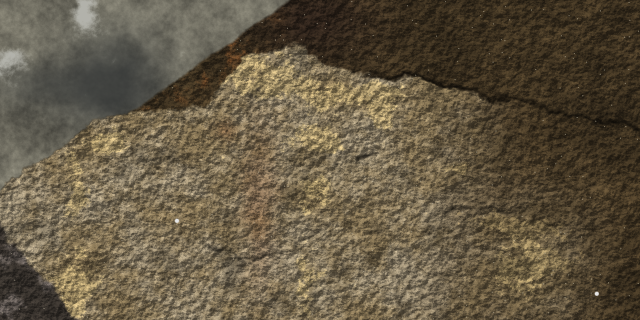
A Shadertoy shader for this texture:

```glsl
// Weathered ochre rock slab between pale grey stone and dark wet rock.
#define RELIEF 0.018
#define GRAIN 0.36
#define EDGE_WARP 0.035
#define SLAB_BROWN vec3(0.455, 0.395, 0.285)
#define SLAB_GREY vec3(0.53, 0.485, 0.40)
#define OCHRE vec3(0.66, 0.58, 0.40)
#define RUST vec3(0.40, 0.25, 0.13)
#define WET_DARK vec3(0.225, 0.182, 0.118)
#define STONE_GREY vec3(0.45, 0.44, 0.39)
#define STONE_PALE vec3(0.70, 0.70, 0.67)

float hash(vec2 p) {
    vec3 q = fract(vec3(p.xyx) * 0.1031);
    q += dot(q, q.yzx + 33.33);
    return fract((q.x + q.y) * q.z);
}

vec2 gradient(vec2 cell) {
    float angle = 6.2832 * hash(cell);
    return vec2(cos(angle), sin(angle));
}

float noise(vec2 p) {
    vec2 i = floor(p), f = fract(p), e = vec2(0, 1);
    vec2 u = f * f * f * (f * (f * 6.0 - 15.0) + 10.0);
    float low = mix(dot(gradient(i), f), dot(gradient(i + e.yx), f - e.yx), u.x);
    float high = mix(dot(gradient(i + e), f - e), dot(gradient(i + 1.0), f - 1.0), u.x);
    return 1.4 * mix(low, high, u.y);
}

float fbm(vec2 p) {
    float sum = 0.0, amp = 0.5;
    for (int i = 0; i < 4; i++) {
        sum += amp * noise(p);
        p = mat2(1.6, 1.2, -1.2, 1.6) * p + 7.3;
        amp *= 0.58;
    }
    return sum;
}

float blob(vec2 p, vec2 centre, vec2 radius) {
    vec2 d = (p - centre) / radius;
    return exp(-dot(d, d));
}

// Height of the slab's upper outline at x
float slabTop(float x) {
    const vec2 outline[13] = vec2[13](vec2(-0.1, 0.36), vec2(0.0, 0.41), vec2(0.13, 0.50),
        vec2(0.25, 0.58), vec2(0.29, 0.63), vec2(0.43, 0.65), vec2(0.63, 0.665), vec2(0.78, 0.83),
        vec2(0.94, 0.85), vec2(1.04, 0.78), vec2(1.30, 0.755), vec2(1.56, 0.69), vec2(2.1, 0.56));
    float y = outline[0].y;
    for (int i = 0; i < 12; i++) {
        vec2 a = outline[i], b = outline[i + 1];
        y += (b.y - a.y) * clamp((x - a.x) / (b.x - a.x), 0.0, 1.0);
    }
    return y;
}

// Sagging dark seam from a to b, tapered at both ends
float crack(vec2 p, vec2 a, vec2 b, float sag, float width) {
    float t = (p.x - a.x) / (b.x - a.x);
    float bow = 4.0 * t * (1.0 - t);
    float d = abs(p.y - mix(a.y, b.y, t) + sag * bow);
    return smoothstep(width, 0.0, d) * smoothstep(0.0, 0.5, bow);
}

float ochreField(vec2 p) {
    const vec4 stains[12] = vec4[12](vec4(0.82, 0.77, 0.16, 0.07), vec4(1.20, 0.65, 0.05, 0.10),
        vec4(1.00, 0.56, 0.11, 0.05), vec4(0.23, 0.41, 0.04, 0.12), vec4(0.34, 0.55, 0.09, 0.04),
        vec4(1.60, 0.30, 0.17, 0.03), vec4(1.67, 0.18, 0.14, 0.10), vec4(1.43, 0.48, 0.05, 0.03),
        vec4(0.98, 0.40, 0.05, 0.06), vec4(0.23, 0.10, 0.08, 0.12), vec4(0.96, 0.13, 0.04, 0.10),
        vec4(1.07, 0.70, 0.15, 0.05));
    float sum = 0.0;
    for (int i = 0; i < 12; i++) sum += blob(p, stains[i].xy, stains[i].zw);
    return sum;
}

float height(vec2 p) {
    return 0.55 * fbm(p * 9.0) + 0.42 * fbm(p * 34.0 + 4.0);
}

void mainImage(out vec4 fragColor, in vec2 fragCoord) {
    vec2 p = fragCoord / iResolution.y;
    float broad = fbm(p * 4.0 + 2.0), mid = fbm(p * 13.0 + 9.0), fine = fbm(p * 52.0);
    vec2 q = p + EDGE_WARP * vec2(fbm(p * 11.0), fbm(p * 11.0 + 31.0));

    // Region masks
    float top = slabTop(q.x) - q.y;
    float slab = smoothstep(-0.007, 0.007, top);
    float corner = smoothstep(0.012, -0.012, q.y + 1.08 * q.x - 0.28);
    float stoneLine = p.y - 0.66 - 0.71 * (p.x - 0.43) + 0.012 * mid;
    float stone = smoothstep(-0.006, 0.008, stoneLine);

    // Relief lit from the upper left
    float h = height(p), e = 0.004;
    vec2 slope = vec2(height(p + vec2(e, 0)) - h, height(p + vec2(0, e)) - h) / e;
    float light = clamp(1.0 + RELIEF * dot(slope, vec2(0.5, -0.85)), 0.65, 1.3);

    // Dark wet rock and the rusty seam beside the stone
    vec3 wet = WET_DARK * (1.0 + 0.35 * broad + 0.25 * mid);
    wet = mix(wet, vec3(0.14, 0.10, 0.085), 0.7 * blob(p, vec2(0.98, 0.94), vec2(0.20, 0.13)));
    float seam = smoothstep(0.10, 0.01, abs(stoneLine + 0.03)) * smoothstep(0.92, 0.75, p.x);
    wet = mix(wet, RUST, seam * smoothstep(-0.1, 0.6, mid + 0.3 * fine));

    // Slab: mottled brown, ochre crust, reddish streaks
    vec3 rock = mix(SLAB_BROWN, SLAB_GREY, smoothstep(-0.4, 0.45, broad + 0.4 * mid + 0.3 * fine));
    float red = blob(q, vec2(0.81, 0.36), vec2(0.05, 0.22)) + blob(q, vec2(0.70, 0.59), vec2(0.03));
    rock = mix(rock, vec3(0.43, 0.30, 0.20), 0.45 * min(red, 1.0));
    float crust = ochreField(q) + 0.9 * mid + 0.5 * fine;
    rock = mix(rock, OCHRE, 0.75 * smoothstep(0.45, 0.85, crust));
    rock *= 1.0 - 0.25 * smoothstep(0.1, 0.5, fbm(p * 9.0 + 51.0));
    float lit = blob(q, vec2(1.65, 0.16), vec2(0.18, 0.20));
    float shade = smoothstep(1.25, 1.70, p.x + 0.12 * broad) * (1.0 - 0.85 * lit);
    rock = mix(rock, wet * 1.05, shade);

    // Seams across the slab
    float seams = crack(q, vec2(0.68, 0.52), vec2(1.24, 0.53), 0.03, 0.010)
        + crack(q, vec2(0.62, 0.26), vec2(1.06, 0.34), 0.10, 0.011)
        + crack(q, vec2(1.34, 0.33), vec2(1.80, 0.27), -0.04, 0.010);
    rock *= 1.0 - 0.45 * min(seams, 1.0) * smoothstep(-0.4, 0.2, mid);
    vec3 col = mix(wet, rock, slab);
    float rim = smoothstep(0.014, 0.0, abs(top + 0.006)) * smoothstep(1.05, 1.25, p.x);
    col *= 1.0 - 0.5 * rim;
    vec3 sunken = mix(vec3(0.20, 0.18, 0.16), vec3(0.38, 0.35, 0.33), smoothstep(0.0, 0.5, mid));
    col = mix(col, sunken, corner);
    col *= light * (1.0 + GRAIN * fine);

    // Smooth grey stone with a dark hollow and pale scuffs
    vec3 grey = STONE_GREY * (1.0 + 0.4 * broad + 0.35 * mid + 0.2 * fine);
    float hollow = blob(q, vec2(0.36, 0.74), vec2(0.17, 0.16)) + 0.5 * blob(q, vec2(0.12, 0.73), vec2(0.2, 0.07));
    grey = mix(grey, vec3(0.20, 0.21, 0.21), 0.8 * min(hollow, 1.0));
    float scuff = blob(q, vec2(0.27, 0.96), vec2(0.05, 0.07)) + blob(q, vec2(0.03, 0.81), vec2(0.06, 0.05));
    grey = mix(grey, STONE_PALE, smoothstep(0.25, 1.0, scuff + 0.5 * mid + 0.3 * fine));
    col = mix(col, grey, stone * (1.0 - slab));

    // Scattered mineral glints
    vec2 cell = floor(p * 75.0), local = fract(p * 75.0) - 0.5;
    vec2 offset = 0.5 * vec2(hash(cell + 5.0), hash(cell + 17.0)) - 0.25;
    float glint = step(0.965, hash(cell)) * smoothstep(0.24, 0.06, length(local - offset));
    col = mix(col, vec3(0.72, 0.69, 0.60), 0.5 * glint * (1.0 - stone));
    float chips = smoothstep(0.009, 0.004, min(length(p - vec2(0.553, 0.31)), length(p - vec2(1.865, 0.082))));
    col = mix(col, vec3(0.9), chips);
    fragColor = vec4(clamp(col, 0.0, 1.0), 1.0);
}
```
